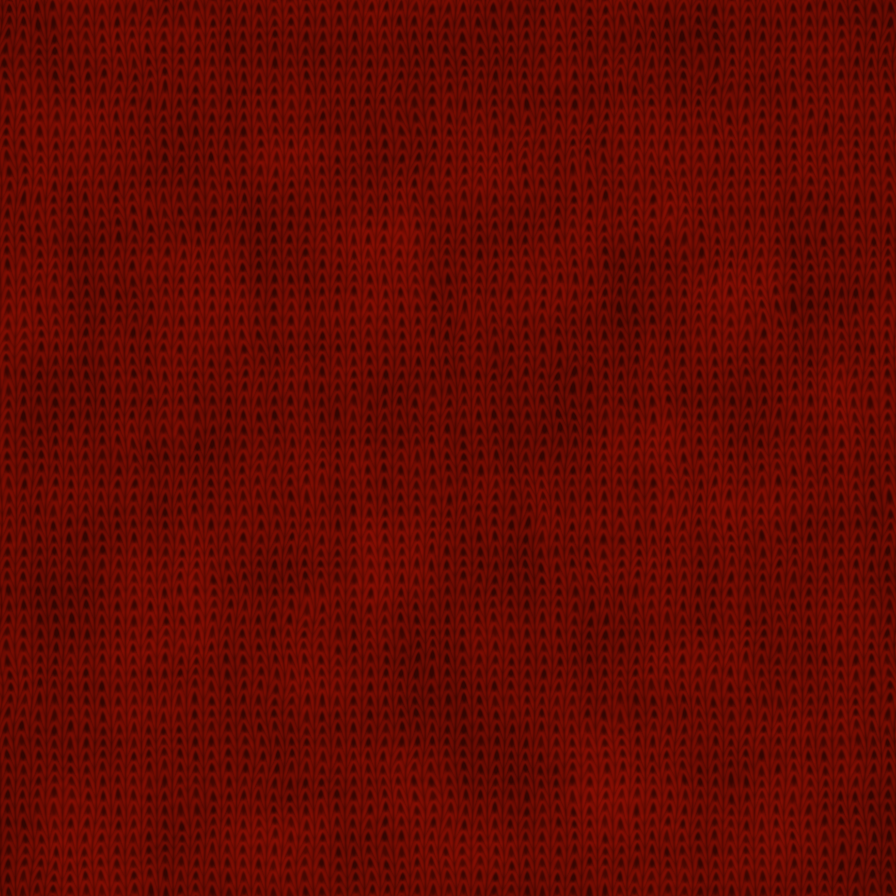
Reproduce this texture procedurally as a three.js fragment shader.

```glsl
// Deep red knitted cloth: upright columns of nested, arch-shaped stitches.
// Each loop of yarn is a steep parabola drawn by its distance, with legs that
// run into the row below; layered sines sway the yarn and mottle the dye.
varying vec2 vUv;

const float TAU = 6.2831853;
const vec2 STITCHES = vec2(57.0, 66.0);
const vec3 SHADOW_RED = vec3(0.225, 0.021, 0.003);
const vec3 YARN_RED = vec3(0.490, 0.050, 0.010);

float hash(vec2 p) {
  vec3 q = fract(vec3(p.xyx) * 0.1031);
  q += dot(q, q.yzx + 33.33);
  return fract((q.x + q.y) * q.z);
}

// Sum of plane waves with whole-number frequencies, so it tiles
float layeredSines(vec2 uv, float maxFrequency, float seed) {
  float sum = 0.0;
  for (int i = 0; i < 14; i++) {
    vec2 id = vec2(float(i) + 1.0, seed);
    vec2 direction = vec2(hash(id), hash(id + 17.0)) * 2.0 - 1.0;
    vec2 frequency = floor(direction * maxFrequency + 0.5);
    sum += sin(TAU * (dot(frequency, uv) + hash(id + 41.0)));
  }
  return sum / 14.0;
}

// Slight unevenness of the columns and rows, in stitches
vec2 yarnSway(vec2 uv) {
  return vec2(0.35 * layeredSines(uv, 13.0, 3.0),
              0.60 * layeredSines(uv, 19.0, 8.0));
}

// Soft bell around zero
float bell(float d, float width) {
  return exp(-d * d / (width * width));
}

// One loop: a parabola opening downward, its legs fading under the next row
float loopYarn(float x, float below, float steepness, float halfWidth) {
  float slope = 2.0 * steepness * x;
  float d = (below - steepness * x * x) / sqrt(1.0 + slope * slope);
  float fade = 1.0 - smoothstep(0.8, 2.0, below);
  return bell(d, halfWidth) * fade;
}

// Loops of this row and its neighbours, nested in one column
float column(vec2 cell, float apex, float steepness, float halfWidth) {
  float yarn = 0.0;
  for (int row = -1; row <= 1; row++) {
    float below = apex + float(row) - cell.y;
    yarn = max(yarn, loopYarn(cell.x, below, steepness, halfWidth));
  }
  return yarn;
}

void main() {
  // Stitch grid
  vec2 grid = vUv * STITCHES + yarnSway(vUv);
  vec2 id = mod(floor(grid), STITCHES);
  vec2 cell = fract(grid) - vec2(0.5, 0.0);

  // Yarn relief, with legs of slightly uneven brightness
  float yarn = column(cell, 0.90, 6.8, 0.165);
  float tone = 0.25 + 0.70 * yarn;
  tone += 0.5 * (hash(id + 61.0) - 0.5) * cell.x * (1.0 - 2.0 * abs(cell.x));

  // Tall dark opening of varying depth, and the groove between columns
  float depth = mix(0.08, 0.42, hash(id + 5.0));
  tone -= depth * bell(cell.x, 0.19) * bell(cell.y - 0.42, 0.32);
  tone -= 0.22 * bell(0.5 - abs(cell.x), 0.09);

  // Broad dye patches, streaks along both directions, and fuzz
  float patches = layeredSines(vUv, 6.0, 12.0);
  float streaks = layeredSines(vUv * vec2(1.0, 4.0), 5.0, 21.0)
                + layeredSines(vUv * vec2(5.0, 1.0), 4.0, 34.0);
  float fuzz = layeredSines(vUv, 110.0, 55.0);
  tone += 0.31 * patches + 0.15 * streaks + 0.14 * fuzz;

  gl_FragColor = vec4(mix(SHADOW_RED, YARN_RED, clamp(tone, -0.1, 1.15)), 1.0);
}
```
